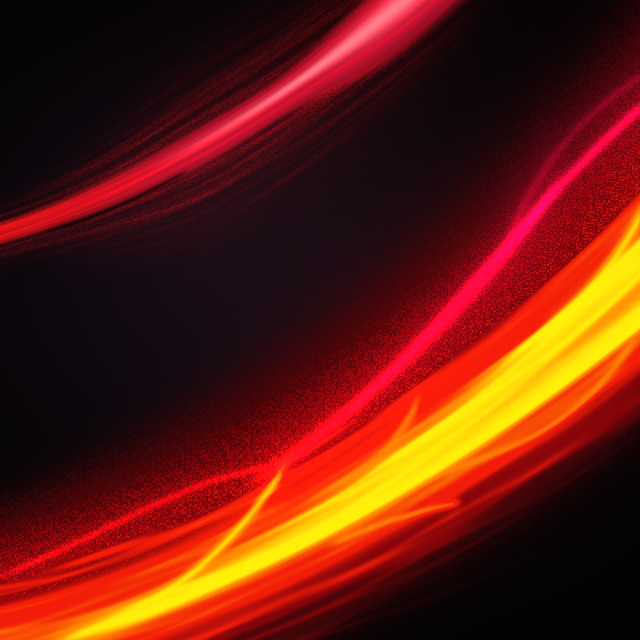
Reproduce this background procedurally as a WebGL 1 fragment shader.

```glsl
precision highp float;
// Two glowing ribbons sweep up to the right over a near-black backdrop.
// Curved height functions bound a heat field that a colour ramp turns into fire;
// cubic strands and layered sines add filaments, and cell grain roughens the glow.
uniform vec2 u_resolution;

const vec3 EMBER = vec3(0.27, 0.02, 0.03);
const vec3 CRIMSON = vec3(0.54, 0.02, 0.04);
const vec3 SCARLET = vec3(0.95, 0.11, 0.03);
const vec3 ORANGE = vec3(1.0, 0.54, 0.01);
const vec3 YELLOW = vec3(1.0, 0.94, 0.04);

float hash(vec2 cell) {
  return fract(sin(dot(cell, vec2(127.1, 311.7))) * 43758.5);
}

float parabola(float x, vec3 k) {
  return k.x + x * (k.y + x * k.z);
}

float bell(float d, float width) {
  return exp(-d * d / (width * width));
}

// Glowing cubic strand over span.x..span.y with four control heights.
float strand(vec2 p, vec2 span, vec4 k, float width) {
  float u = (p.x - span.x) / (span.y - span.x);
  float v = 1.0 - u;
  float height = v * v * v * k.x + 3.0 * u * v * (v * k.y + u * k.z) + u * u * u * k.w;
  float slope = 3.0 * (v * v * (k.y - k.x) + 2.0 * u * v * (k.z - k.y) + u * u * (k.w - k.z));
  slope /= span.y - span.x;
  float d = abs(p.y - height) / sqrt(1.0 + slope * slope);
  float fade = smoothstep(-0.1, 0.1, u) * (1.0 - smoothstep(0.97, 1.1, u));
  return fade * (0.75 * bell(d, width) + 0.25 * exp(-d / (width * 4.0)));
}

// Layered sine ridges running along a ribbon; across is the sideways position.
float fibres(float along, float across) {
  float sum = 0.0;
  for (int i = 0; i < 5; i++) {
    float n = float(i);
    float bend = sin(along * (5.0 + 2.3 * n) + n * 1.9) * (1.5 - 0.15 * n);
    float wave = 0.5 + 0.5 * sin(across * (7.0 + 5.5 * n) + bend + n * 2.4);
    sum += pow(wave, 5.0) * (0.4 - 0.04 * n);
  }
  return sum;
}

vec3 fireRamp(vec3 base, float heat) {
  vec3 c = mix(base, EMBER, smoothstep(0.0, 0.25, heat));
  c = mix(c, CRIMSON, smoothstep(0.22, 0.45, heat));
  c = mix(c, SCARLET, smoothstep(0.42, 0.64, heat));
  c = mix(c, ORANGE, smoothstep(0.66, 0.84, heat));
  return mix(c, YELLOW, smoothstep(0.82, 0.98, heat));
}

vec3 backdrop(vec2 p) {
  float haze = bell(length((p - vec2(0.42, 0.58)) * vec2(0.75, 1.0)), 0.34);
  vec3 plum = mix(vec3(0.08, 0.05, 0.09), vec3(0.16, 0.05, 0.08), p.x);
  return vec3(0.012, 0.008, 0.012) + plum * haze * 0.85;
}

// Heat of the large lower flame.
float flameHeat(vec2 p, float grain) {
  float coreLow = parabola(p.x, vec3(-0.031, 0.234, 0.283));
  float coreTop = parabola(p.x, vec3(-0.031, 0.296, 0.36));
  float bodyTop = parabola(p.x, vec3(0.1, 0.216, 0.398));
  float across = (p.y - coreLow) / (bodyTop - coreLow);
  float threads = fibres(p.x, across);
  float above = max(p.y - coreTop, 0.0) / (bodyTop - coreTop);
  float below = max(coreLow - p.y, 0.0);
  float body = 0.76 - 0.16 * min(above, 1.0) + 0.12 * (threads - 0.5);
  body *= 1.0 - smoothstep(0.65, 1.35, above + 0.35 * (0.5 - threads));
  body *= bell(below, 0.115 + 0.05 * (threads - 0.5));
  float glow = 0.42 * bell(max(p.y - bodyTop, 0.0), 0.1 + 0.14 * p.x) * bell(below, 0.13);
  float heat = max(body, glow * (0.75 + 0.5 * grain));
  float rise = smoothstep(-0.012, 0.008, p.y - coreLow);
  float ragged = 0.035 * p.x * (threads - 0.5);
  float core = rise * (1.0 - smoothstep(-0.012, 0.03, p.y - coreTop - ragged));
  core *= smoothstep(0.02, 0.22, p.x);
  float inside = clamp((p.y - coreLow) / (coreTop - coreLow + 0.01), 0.0, 1.0);
  float coreHeat = 1.0 - 0.13 * p.x * bell(inside - 0.5, 0.3) * (1.4 - threads);
  heat = mix(heat, coreHeat, core);
  float hot = strand(p, vec2(0.1, 0.435), vec4(0.0, 0.04, 0.09, 0.255), 0.007);
  hot += strand(p, vec2(0.85, 1.0), vec4(0.47, 0.52, 0.57, 0.66), 0.009);
  float warm = strand(p, vec2(0.48, 0.65), vec4(0.165, 0.2, 0.27, 0.365), 0.008);
  warm += strand(p, vec2(0.68, 0.985), vec4(0.255, 0.3, 0.31, 0.46), 0.006);
  warm += strand(p, vec2(0.52, 0.71), vec4(0.15, 0.18, 0.2, 0.213), 0.006);
  heat += max(0.97 - heat, 0.0) * min(hot, 1.0) * 0.85;
  return heat + max(0.82 - heat, 0.0) * min(warm, 1.0) * 0.8;
}

// Pink strands floating over the flame.
vec3 pinkStrands(vec2 p) {
  float glow = strand(p, vec2(0.42, 1.0), vec4(0.262, 0.373, 0.665, 0.83), 0.008);
  glow += 0.7 * strand(p, vec2(0.42, 0.85), vec4(0.262, 0.38, 0.47, 0.682), 0.008);
  glow += 0.6 * strand(p, vec2(0.0, 0.42), vec4(0.1, 0.15, 0.25, 0.27), 0.006);
  glow += 0.3 * strand(p, vec2(0.79, 1.0), vec4(0.62, 0.78, 0.83, 0.88), 0.007);
  return glow * mix(vec3(0.8, 0.03, 0.06), vec3(0.75, 0.02, 0.27), smoothstep(0.4, 0.9, p.x));
}

// Upper red ribbon with a pale crest and loose wisps on both sides.
vec3 upperRibbon(vec3 base, vec2 p, float grain) {
  float d = (p.y - parabola(p.x, vec3(0.635, 0.3, 0.42))) * 0.85;
  float spread = smoothstep(0.0, 0.35, p.x);
  float halfWidth = 0.013 + 0.012 * spread + 0.03 * smoothstep(0.42, 0.65, p.x);
  float threads = fibres(p.x, d / halfWidth * 0.5);
  float aura = bell(d, 0.03 + 0.06 * spread) * (1.0 - smoothstep(0.6, 0.85, p.x));
  float wisps = fibres(p.x * 1.3, d * (24.0 - 10.0 * spread));
  vec3 c = base + vec3(0.42, 0.015, 0.02) * aura * (0.3 + wisps * 0.8) * (0.7 + 0.6 * grain);
  float body = 1.0 - smoothstep(halfWidth * 0.6, halfWidth * 1.35, abs(d));
  c = mix(c, vec3(0.75 + 0.3 * threads, 0.07, 0.09 + 0.1 * spread), body * 0.95);
  float crest = bell(d - 0.006, 0.007 + 0.012 * smoothstep(0.45, 0.65, p.x));
  c += vec3(0.25, 0.42, 0.36) * crest * smoothstep(0.2, 0.5, p.x);
  float seam = strand(p, vec2(0.08, 0.28), vec4(0.64, 0.658, 0.69, 0.726), 0.003);
  return c * (1.0 - 0.6 * seam);
}

void main() {
  vec2 p = gl_FragCoord.xy / u_resolution;
  float grain = hash(floor(p * 400.0));
  vec3 color = upperRibbon(backdrop(p), p, grain);
  color = fireRamp(color, flameHeat(p, grain)) + pinkStrands(p);
  gl_FragColor = vec4(clamp(color, 0.0, 1.0), 1.0);
}
```
